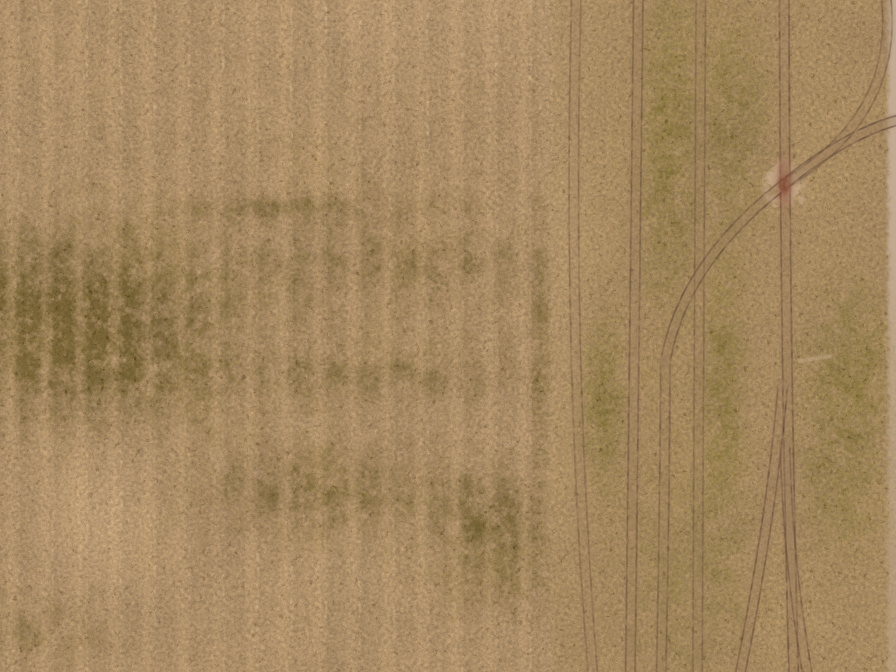
This texture is drawn by a Shadertoy shader. Its source:

```glsl
// Aerial view of a dry striped field beside railway tracks that curve and cross.

const vec2 CROSSING = vec2(1.167, 0.726);
const vec2 JUNCTION = vec2(0.990, 0.462);
const float FIELD_EDGE = 0.822;
const float STRIPE_PERIOD = 0.0508;

vec2 hashGradient(vec2 cell) {
    vec3 q = fract(cell.xyx * vec3(0.1031, 0.1030, 0.0973));
    q += dot(q, q.yzx + 33.33);
    return 2.0 * fract((q.xx + q.yz) * q.zy) - 1.0;
}

float gradientNoise(vec2 p) {
    vec2 i = floor(p), f = fract(p), e = vec2(1.0, 0.0);
    vec2 u = f * f * (3.0 - 2.0 * f);
    float low = mix(dot(hashGradient(i), f), dot(hashGradient(i + e), f - e), u.x);
    float high = mix(dot(hashGradient(i + e.yx), f - e.yx), dot(hashGradient(i + 1.0), f - 1.0), u.x);
    return mix(low, high, u.y);
}

float fbm(vec2 p) {
    float sum = 0.0, amplitude = 0.6;
    for (int i = 0; i < 4; i++) {
        p = mat2(1.6, 1.2, -1.2, 1.6) * p + 7.3;
        sum += amplitude * gradientNoise(p);
        amplitude *= 0.6;
    }
    return sum;
}

// Soft elliptical blot
float blot(vec2 p, vec2 center, vec2 radius) {
    vec2 q = (p - center) / radius;
    return exp(-dot(q, q));
}

float segmentDistance(vec2 p, vec2 a, vec2 b) {
    vec2 d = b - a;
    return length(p - a - d * clamp(dot(p - a, d) / dot(d, d), 0.0, 1.0));
}

// Distance to a quadratic curve, walked in short chords
float curveDistance(vec2 p, vec2 a, vec2 b, vec2 c) {
    float nearest = 10.0;
    vec2 previous = a;
    for (int i = 1; i <= 12; i++) {
        float t = float(i) / 12.0;
        vec2 next = mix(mix(a, b, t), mix(b, c, t), t);
        nearest = min(nearest, segmentDistance(p, previous, next));
        previous = next;
    }
    return nearest;
}

// Two worn rails on a faint bed, open at the start
vec3 layTrack(vec3 color, vec2 p, vec2 a, vec2 b, vec2 c, float strength) {
    float d = curveDistance(p, a, b, c);
    float bed = 1.0 - smoothstep(0.005, 0.014, d);
    float rail = 1.0 - smoothstep(0.0, 0.0014 + 0.8 / iResolution.y, abs(d - 0.007));
    float wear = clamp(0.65 + 0.9 * gradientNoise(p * 90.0), 0.0, 1.0);
    rail *= smoothstep(0.005, 0.012, length(p - a)) * wear;
    color = mix(color, vec3(0.60, 0.48, 0.36), 0.35 * bed * strength);
    return mix(color, vec3(0.36, 0.27, 0.20), 0.75 * rail * strength);
}

float fieldGrass(vec2 p) {
    float g = blot(p, vec2(0.06, 0.56), vec2(0.25, 0.10)) + 0.8 * blot(p, vec2(0.15, 0.45), vec2(0.18, 0.09));
    g += 0.9 * blot(p, vec2(0.73, 0.23), vec2(0.07, 0.06)) + 0.7 * blot(p, vec2(0.48, 0.27), vec2(0.17, 0.06));
    g += 0.5 * blot(p, vec2(0.75, 0.14), vec2(0.10, 0.06)) + 0.5 * blot(p, vec2(0.43, 0.69), vec2(0.17, 0.018));
    g += 0.35 * blot(p, vec2(0.60, 0.61), vec2(0.18, 0.04)) + 0.4 * blot(p, vec2(0.57, 0.44), vec2(0.24, 0.03));
    g += 0.6 * blot(p, vec2(0.807, 0.47), vec2(0.012, 0.20)) + 0.4 * blot(p, vec2(0.05, 0.06), vec2(0.12, 0.05));
    return g + 0.22 * blot(p, vec2(0.55, 0.58), vec2(0.35, 0.22));
}

float tracksideGrass(vec2 p) {
    float g = 0.8 * blot(p, vec2(0.895, 0.40), vec2(0.03, 0.11)) + 0.65 * blot(p, vec2(0.995, 0.78), vec2(0.04, 0.26));
    g += 0.55 * blot(p, vec2(1.09, 0.83), vec2(0.05, 0.16)) + 0.65 * blot(p, vec2(1.075, 0.43), vec2(0.03, 0.18));
    g += 0.6 * blot(p, vec2(1.27, 0.45), vec2(0.07, 0.12)) + 0.45 * blot(p, vec2(1.25, 0.27), vec2(0.06, 0.10));
    return g + 0.35 * blot(p, vec2(1.02, 0.15), vec2(0.10, 0.18));
}

vec3 ground(vec2 p) {
    float field = 1.0 - smoothstep(-0.008, 0.008, p.x - FIELD_EDGE);
    float broad = fbm(p * 4.0), clumps = fbm(p * 16.0), tufts = fbm(p * 45.0), grain = fbm(p * 95.0);
    vec3 color = mix(vec3(0.655, 0.54, 0.38), vec3(0.685, 0.565, 0.415), field);

    // Mown stripes, broken by clumps, with thin pale seams
    float phase = (p.x - 0.536 + 0.003 * tufts) / STRIPE_PERIOD;
    float stripe = 0.6 * sin(6.2832 * phase) + 0.35 * sin(12.5664 * phase + 1.0);
    stripe = stripe * (0.8 + clumps) + 0.6 * gradientNoise(p * vec2(45.0, 6.0));
    float seam = 1.0 - smoothstep(0.01, 0.07, abs(fract(phase + 0.5) - 0.5));
    color *= 1.0 - 0.05 * field * stripe;
    color += 0.08 * field * seam * smoothstep(-0.1, 0.35, tufts + 0.5 * clumps);

    // Bare pale soil
    float bare = blot(p, vec2(0.15, 0.24), vec2(0.08, 0.12)) + 0.6 * blot(p, vec2(0.37, 0.49), vec2(0.07, 0.04));
    bare += 0.8 * blot(p, vec2(0.845, 0.62), vec2(0.04, 0.35)) + 0.6 * blot(p, vec2(0.62, 0.97), vec2(0.25, 0.08));
    color += vec3(0.06, 0.055, 0.055) * bare * (0.7 + clumps);

    // Ragged grass, denser on the dark stripes
    float grass = mix(tracksideGrass(p), fieldGrass(p) * (0.8 + 0.35 * stripe), field);
    grass = grass * (0.8 + clumps + 1.1 * tufts) + 0.2 * broad + 0.3 * clumps + 0.25 * tufts;
    vec3 grassColor = mix(vec3(0.47, 0.415, 0.19), vec3(0.415, 0.345, 0.165), field);
    color = mix(color, grassColor, 0.8 * clamp(grass, 0.0, 1.0));

    // Dark tufts and dry grain
    color -= vec3(0.11, 0.11, 0.10) * smoothstep(0.12, 0.45, fbm(p * 60.0 + 20.0));
    return color * (1.0 + 0.30 * grain + 0.08 * tufts + 0.10 * broad);
}

void mainImage(out vec4 fragColor, in vec2 fragCoord) {
    vec2 p = fragCoord / iResolution.y;
    vec3 color = ground(p);
    float ragged = fbm(p * 40.0);

    // Pale road, splash at the crossing, and a short scrape
    float road = smoothstep(1.316, 1.327, p.x + 0.008 * ragged) * mix(0.45, 0.9, smoothstep(0.2, 0.75, p.y));
    color = mix(color, vec3(0.77, 0.68, 0.59), road);
    float splash = blot(p, CROSSING, vec2(0.036, 0.042));
    color = mix(color, vec3(0.78, 0.67, 0.55), 0.85 * smoothstep(0.3, 0.8, splash * (1.0 + 1.6 * ragged)));
    float scrape = 1.0 - smoothstep(0.001, 0.005, segmentDistance(p, vec2(1.19, 0.463), vec2(1.235, 0.470)));
    color = mix(color, vec3(0.74, 0.64, 0.50), 0.6 * scrape);

    // Long tracks
    color = layTrack(color, p, vec2(0.858, 1.02), vec2(0.843, 0.48), vec2(0.882, 0.0), 0.6);
    color = layTrack(color, p, vec2(0.950, 1.02), vec2(0.944, 0.48), vec2(0.938, 0.0), 0.8);
    color = layTrack(color, p, vec2(1.043, 1.02), vec2(1.040, 0.48), vec2(1.038, 0.0), 0.65);
    color = layTrack(color, p, vec2(1.167, 1.02), vec2(1.168, 0.48), vec2(1.181, 0.0), 0.9);

    // Curved and branching tracks
    color = layTrack(color, p, JUNCTION, vec2(0.990, 0.305), vec2(0.984, 0.0), 0.75);
    color = layTrack(color, p, JUNCTION, vec2(1.016, 0.609), CROSSING, 0.95);
    color = layTrack(color, p, CROSSING, vec2(1.259, 0.80), vec2(1.335, 0.821), 1.0);
    color = layTrack(color, p, CROSSING, vec2(1.337, 0.826), vec2(1.319, 1.0), 0.7);
    color = layTrack(color, p, vec2(1.165, 0.427), vec2(1.149, 0.236), vec2(1.102, 0.0), 0.9);
    color = layTrack(color, p, vec2(1.168, 0.34), vec2(1.172, 0.167), vec2(1.201, 0.0), 0.8);

    // Rust around the crossing
    float rust = blot(p, CROSSING, vec2(0.011, 0.032));
    color = mix(color, vec3(0.50, 0.25, 0.17), clamp(rust * (0.6 + ragged), 0.0, 0.75));
    fragColor = vec4(clamp(color, 0.0, 1.0), 1.0);
}
```
